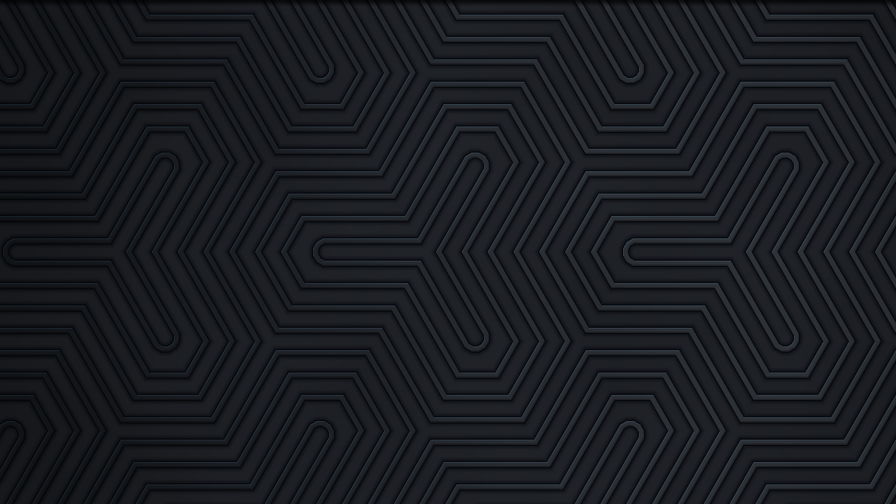
Give the GLSL for this pattern, as a Shadertoy shader.

```glsl
// Dark embossed maze of nested three-armed loops on a triangular lattice.

const float PERIOD = 0.615;               // lattice step, in canvas heights
const vec2  ORIGIN = vec2(-0.044, 0.0);   // one loop centre, from mid canvas
const float ROW = 0.8660254;              // row height, in lattice steps
const float SPACING = ROW / 12.0;         // gap between ridges
const float ARM = 1.0 / 3.0;              // arm length
const float TIP_TRIM = 0.014;             // shortening of the innermost tip
const float RIDGE = 0.115;                // ridge half width, in spacings
const float GROOVE = 0.055;               // dark outline width, in spacings
const float SHADOW = 0.27;                // soft shadow reach, in spacings
const float RIM_SHIFT = 0.06;             // bevel offset, in spacings
const vec2  LIGHT = vec2(-0.5, 0.866);    // direction towards the light
const vec3  PANEL = vec3(0.118, 0.127, 0.146);
const vec3  SHADE = vec3(0.060, 0.069, 0.088);
const vec3  OUTLINE = vec3(0.022, 0.027, 0.038);
const vec3  RIDGE_DIM = vec3(0.090, 0.102, 0.120);
const vec3  RIDGE_LIT = vec3(0.172, 0.188, 0.207);
const vec3  RIM_BLUE = vec3(0.030, 0.062, 0.085);

// Norm whose unit ball is a hexagon with a corner on the x axis.
float hexNorm(vec2 p) {
    p = abs(p);
    return max(p.y, ROW * p.x + 0.5 * p.y);
}

// Distance to one arm; only the first ring gets a blunt tip.
float armDistance(vec2 p, vec2 dir) {
    vec2 q = vec2(dot(p, dir), dir.x * p.y - dir.y * p.x);
    vec2 toArm = vec2(q.x - clamp(q.x, 0.0, ARM), q.y);
    vec2 toTrimmed = vec2(q.x - clamp(q.x, 0.0, ARM - TIP_TRIM), q.y);
    float blunt = max(hexNorm(toTrimmed), hexNorm(toTrimmed.yx));
    return max(hexNorm(toArm), min(blunt, SPACING));
}

// Distance to the nearest three-armed spine, in ridge spacings.
float mazeDistance(vec2 p) {
    float row = floor(p.y / ROW + 0.5);
    float column = floor(p.x - 0.5 * row + 0.5);
    float nearest = 10.0;
    for (int j = -1; j <= 1; j++) {
        for (int i = -1; i <= 1; i++) {
            vec2 cell = vec2(column, row) + vec2(i, j);
            vec2 q = p - vec2(cell.x + 0.5 * cell.y, ROW * cell.y);
            nearest = min(nearest, armDistance(q, vec2(-1.0, 0.0)));
            nearest = min(nearest, armDistance(q, vec2(0.5, ROW)));
            nearest = min(nearest, armDistance(q, vec2(0.5, -ROW)));
        }
    }
    return nearest / SPACING;
}

// Distance from the middle of the nearest ridge, in spacings.
float ridgeDistance(vec2 p) {
    return abs(fract(mazeDistance(p)) - 0.5);
}

float ridgeMask(float d, float width, float blur) {
    return 1.0 - smoothstep(width - blur, width + blur, d);
}

// Faint uneven tone from layered sines.
float mottle(vec2 p) {
    float tone = 0.0;
    float weight = 0.5;
    for (int i = 0; i < 4; i++) {
        p = mat2(0.8, 0.6, -0.6, 0.8) * p * 1.7 + 1.3;
        tone += weight * sin(p.x + 0.7 * sin(p.y)) * sin(p.y);
        weight *= 0.6;
    }
    return tone;
}

void mainImage(out vec4 fragColor, in vec2 fragCoord) {
    vec2 view = (fragCoord - 0.5 * iResolution.xy) / iResolution.y;
    vec2 uv = fragCoord / iResolution.xy;
    vec2 p = (view - ORIGIN) / PERIOD;
    float blur = 0.6 / (iResolution.y * PERIOD * SPACING);
    vec2 shift = LIGHT * RIM_SHIFT * SPACING;

    float d = ridgeDistance(p);
    float ridge = ridgeMask(d, RIDGE, blur);
    float outline = ridgeMask(d, RIDGE + GROOVE, blur);
    float towards = ridgeMask(ridgeDistance(p + shift), RIDGE, blur);
    float away = ridgeMask(ridgeDistance(p - shift), RIDGE, blur);

    // Recessed panels, darker beside the ridges and below them
    float depth = smoothstep(RIDGE, RIDGE + SHADOW, d);
    vec3 color = mix(SHADE, PANEL, depth);
    color *= 1.0 - 0.25 * towards * (1.0 - ridge);
    color = mix(color, OUTLINE, 0.85 * outline);

    // Ridges, brighter towards the right
    float glow = smoothstep(0.0, 0.85, uv.x + 0.08 * (uv.y - 0.5));
    vec3 metal = mix(RIDGE_DIM, RIDGE_LIT, glow);
    metal += RIM_BLUE * clamp(ridge - towards, 0.0, 1.0);
    metal *= 1.0 - 0.3 * clamp(ridge - away, 0.0, 1.0);
    color = mix(color, metal, ridge);

    // Uneven tone, dim corners and a dark top edge
    color *= 1.0 + 0.09 * mottle(view * 4.0);
    color *= mix(0.86, 1.04, smoothstep(0.0, 0.5, uv.x));
    color *= 1.0 - 0.14 * smoothstep(0.5, 1.05, length(view));
    color *= 1.0 - 0.7 * smoothstep(0.985, 1.0, uv.y);
    fragColor = vec4(color, 1.0);
}
```
